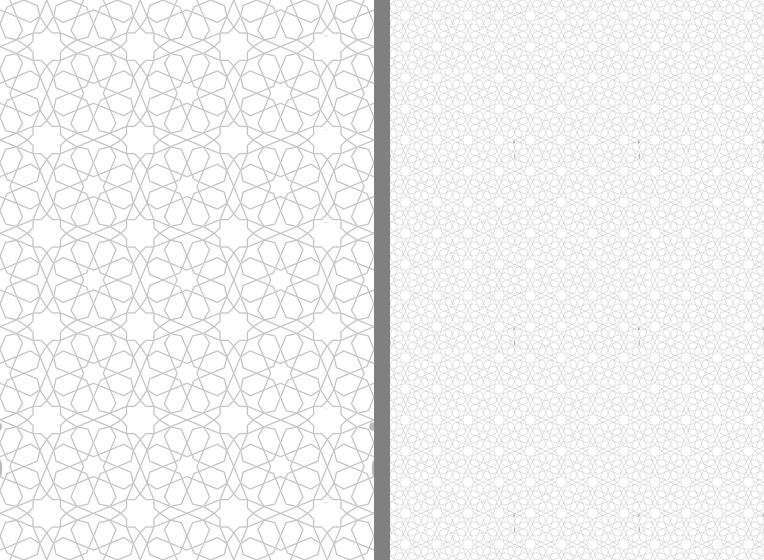
Left, the tile; right, the same tile 3 across and 3 down.
Write a WebGL 1 fragment shader that draws this pattern.

```glsl
precision highp float;
// Thin grey lattice of eight-petal rosettes in touching octagons, with eight-point stars between them.

uniform vec2 u_resolution;

const vec2 REPEATS = vec2(4.0, 6.0);
const vec2 PETAL_AXIS = vec2(0.92388, 0.38268); // direction at 22.5 degrees
const float TAN_AXIS = 0.41421;
const float LINE_WIDTH = 0.0128;
const vec3 PAPER = vec3(1.0);
const vec3 LINE_GREY = vec3(0.75);
const vec3 SMUDGE_GREY = vec3(0.72);

float segment(vec2 p, vec2 a, vec2 b) {
  vec2 ab = b - a;
  vec2 ap = p - a;
  return length(ap - ab * clamp(dot(ap, ab) / dot(ab, ab), 0.0, 1.0));
}

// Mirror into the wedge below the diagonal.
vec2 foldSquare(vec2 p) {
  p = abs(p);
  return vec2(max(p.x, p.y), min(p.x, p.y));
}

// Mirror into half a petal: x runs along the petal, y across it.
vec2 foldPetal(vec2 p) {
  vec2 q = foldSquare(p);
  return vec2(dot(q, PETAL_AXIS), abs(q.y * PETAL_AXIS.x - q.x * PETAL_AXIS.y));
}

// Octagon of the given radius, holding petals of the given half width.
float rosette(vec2 p, float radius, float halfWidth) {
  vec2 q = foldPetal(p);
  vec2 tip = vec2(radius * PETAL_AXIS.x, 0.0);
  vec2 shoulder = vec2(tip.x - 0.069, halfWidth);
  vec2 crossing = vec2(halfWidth / TAN_AXIS, halfWidth);
  vec2 starTip = vec2(halfWidth * 1.41421, 0.0);
  vec2 starNotch = vec2(halfWidth, halfWidth * TAN_AXIS);
  float d = abs(q.x - tip.x);
  d = min(d, segment(q, tip, shoulder));
  d = min(d, segment(q, shoulder, crossing));
  d = min(d, segment(q, crossing, starTip));
  return min(d, segment(q, starTip, starNotch));
}

// Star of two crossed squares, with arms reaching to the petal tips.
float cornerStar(vec2 p, float halfSide, vec2 petalTip) {
  vec2 q = foldSquare(p);
  vec2 notch = vec2(halfSide, halfSide * TAN_AXIS);
  vec2 tip = vec2(halfSide * 1.41421, 0.0);
  float d = segment(q, vec2(halfSide), notch);
  d = min(d, segment(q, notch, tip));
  return min(d, segment(q, tip, petalTip));
}

// Soft elliptical mark, wrapped across the canvas edges.
float smudge(vec2 p, vec2 center, vec2 size) {
  vec2 d = mod(p - center + 0.5 * REPEATS, REPEATS) - 0.5 * REPEATS;
  return 1.0 - smoothstep(0.65, 1.15, length(d / size));
}

// Uneven strength per row from layered sines.
float rowWear(float row) {
  return clamp(0.4 + 0.35 * sin(row * 2.4 + 0.6) + 0.25 * sin(row * 5.1), 0.0, 1.0);
}

void main() {
  vec2 p = gl_FragCoord.xy / u_resolution * REPEATS;
  float pixel = max(REPEATS.x / u_resolution.x, REPEATS.y / u_resolution.y);

  // Lattice
  vec2 rosetteSpace = fract(p + 0.5) - 0.5;
  vec2 starSpace = fract(p) - 0.5;
  float d = rosette(rosetteSpace, 0.5, 0.098);
  d = min(d, cornerStar(starSpace, 0.14645, vec2(0.32322, 0.07322)));
  float edge = 0.7 * pixel;
  float ink = 1.0 - smoothstep(-edge, edge, d - 0.5 * LINE_WIDTH);

  // Faint specks in the last column of stars, and worn marks at the side edge
  float row = floor(p.y);
  float speck = smudge(p, vec2(3.49, row + 0.615), vec2(0.024, 0.009)) * rowWear(row) * 0.6;
  float mark = smudge(p, vec2(0.0, 0.98), vec2(0.026, 0.1));
  mark = max(mark, smudge(p, vec2(3.985, 1.43), vec2(0.04, 0.05)));

  vec3 color = mix(PAPER, SMUDGE_GREY, max(speck, mark));
  gl_FragColor = vec4(mix(color, LINE_GREY, ink), 1.0);
}
```
